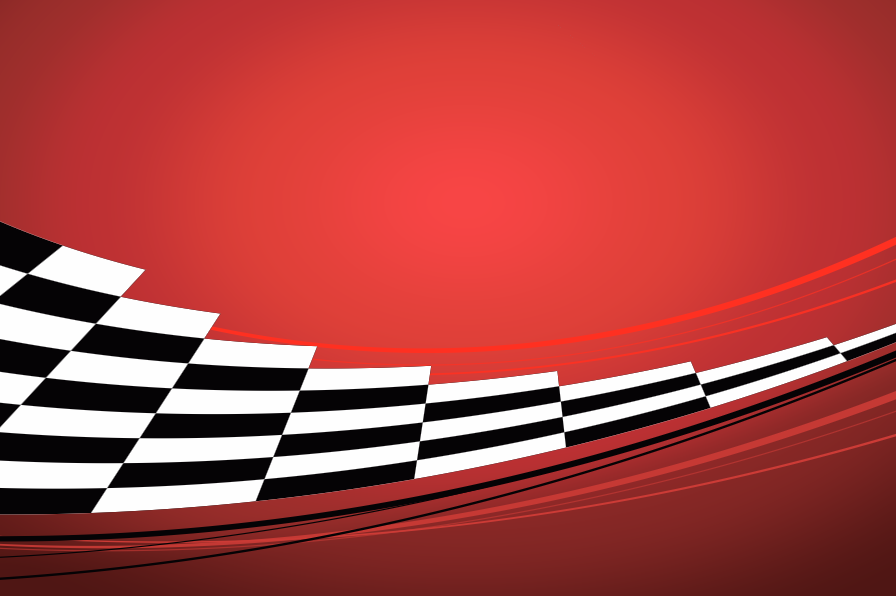
Reproduce this background procedurally as a Shadertoy shader.

```glsl
// A waving checkered banner with sweeping ribbons on a red radial glow.
#define GLOW_CENTER vec2(0.52, 0.66)
#define ROWS 9.0
#define SOLVE_STEPS 20
#define HOT_RED vec3(1.0, 0.19, 0.13)
#define SOFT_RED vec3(0.80, 0.23, 0.21)
#define INK vec3(0.02, 0.01, 0.02)
#define PAPER vec3(0.995)

// Upper and lower rims of the banner, as cubic curves of the column u.
vec2 upperRim(float u) {
    return vec2(0.0703, 0.5882) + u * (vec2(0.0878, -0.0448)
         + u * (vec2(0.00488, 0.00402) + u * vec2(-0.000135, 0.000129)));
}

vec2 lowerRim(float u) {
    return vec2(-0.2839, 0.1608) + u * (vec2(0.1980, -0.0330)
         + u * (vec2(-0.00243, 0.01176) + u * vec2(-0.000109, -0.000327)));
}

// Column and row of a point: bisect for the straight ruling that crosses it.
vec2 bannerCoord(vec2 p) {
    float lo = -2.0, hi = 9.0;
    for (int i = 0; i < SOLVE_STEPS; i++) {
        float mid = 0.5 * (lo + hi);
        vec2 rim = upperRim(mid);
        vec2 ruling = lowerRim(mid) - rim;
        vec2 q = p - rim;
        if (ruling.x * q.y > ruling.y * q.x) lo = mid; else hi = mid;
    }
    float u = 0.5 * (lo + hi);
    vec2 rim = upperRim(u);
    vec2 ruling = lowerRim(u) - rim;
    return vec2(u, ROWS * dot(p - rim, ruling) / dot(ruling, ruling));
}

float edge(float d, float w) {
    return clamp(d / w + 0.5, 0.0, 1.0);
}

// Smooth square wave, positive on even cells.
vec2 squareWave(vec2 x, vec2 w) {
    vec2 t = 0.5 - abs(mod(x + 0.5, 2.0) - 1.0);
    return clamp(2.0 * t / w, -1.0, 1.0);
}

// Parabola through heights h at the left, middle and right of the canvas.
float arc(float x, vec3 h) {
    return dot(h, vec3((1.0 - x) * (1.0 - 2.0 * x), 4.0 * x * (1.0 - x), x * (2.0 * x - 1.0)));
}

// Coverage of a ribbon whose thickness runs from width.x to width.y.
float ribbon(vec2 p, vec3 h, vec2 width) {
    float aspect = iResolution.x / iResolution.y;
    float slope = (arc(p.x + 0.01, h) - arc(p.x - 0.01, h)) / (0.02 * aspect);
    float d = abs(p.y - arc(p.x, h)) / sqrt(1.0 + slope * slope);
    float px = 1.0 / iResolution.y;
    float w = mix(width.x, width.y, p.x);
    return edge(0.5 * w - d, px) * min(1.0, w / px);
}

vec3 background(vec2 p) {
    float r = length(p - GLOW_CENTER);
    vec3 c = mix(vec3(0.97, 0.27, 0.27), vec3(0.87, 0.25, 0.22), smoothstep(0.0, 0.27, r));
    c = mix(c, vec3(0.74, 0.19, 0.20), smoothstep(0.22, 0.43, r));
    c = mix(c, vec3(0.61, 0.18, 0.17), smoothstep(0.41, 0.57, r));
    return mix(c, vec3(0.36, 0.10, 0.09), smoothstep(0.54, 0.80, r));
}

void mainImage(out vec4 fragColor, in vec2 fragCoord) {
    vec2 p = fragCoord / iResolution.xy;
    vec3 color = background(p);

    // Shade under the sweep
    vec3 sweep = vec3(0.096, 0.1725, 0.406);
    color *= mix(1.0, 0.86, smoothstep(0.02, -0.06, p.y - arc(p.x, sweep)));

    // Bright ribbons above the banner
    color = mix(color, HOT_RED, ribbon(p, vec3(0.562, 0.412, 0.596), vec2(0.004, 0.012)));
    color = mix(color, HOT_RED, 0.7 * ribbon(p, vec3(0.530, 0.388, 0.565), vec2(0.002)));
    color = mix(color, HOT_RED, 0.9 * ribbon(p, vec3(0.470, 0.373, 0.529), vec2(0.002, 0.004)));

    // Soft red ribbons below
    color = mix(color, SOFT_RED, 0.9 * ribbon(p, vec3(0.086, 0.131, 0.337), vec2(0.003, 0.013)));
    color = mix(color, SOFT_RED, 0.6 * ribbon(p, vec3(0.080, 0.120, 0.310), vec2(0.002)));
    color = mix(color, SOFT_RED, ribbon(p, vec3(0.100, 0.117, 0.270), vec2(0.002, 0.004)));

    // Dark ribbons
    color = mix(color, INK, ribbon(p, sweep, vec2(0.009, 0.011)));
    color = mix(color, INK, ribbon(p, vec3(0.029, 0.145, 0.396), vec2(0.004)));
    color = mix(color, INK, ribbon(p, vec3(0.065, 0.168, 0.404), vec2(0.002)));

    // Checkered banner with a stepped upper side
    vec2 cell = bannerCoord(p);
    vec2 w = max(fwidth(cell), vec2(0.0001));
    float seam = floor(cell.x + 0.5);
    float leftSide = edge(cell.y - max(seam - 1.0, 0.0), w.y);
    float rightSide = edge(cell.y - max(seam, 0.0), w.y);
    float cover = mix(leftSide, rightSide, edge(cell.x - seam, w.x)) * edge(ROWS - cell.y, w.y);
    vec2 wave = squareWave(cell, w);
    color = mix(color, mix(INK, PAPER, 0.5 + 0.5 * wave.x * wave.y), cover);

    fragColor = vec4(color, 1.0);
}
```
